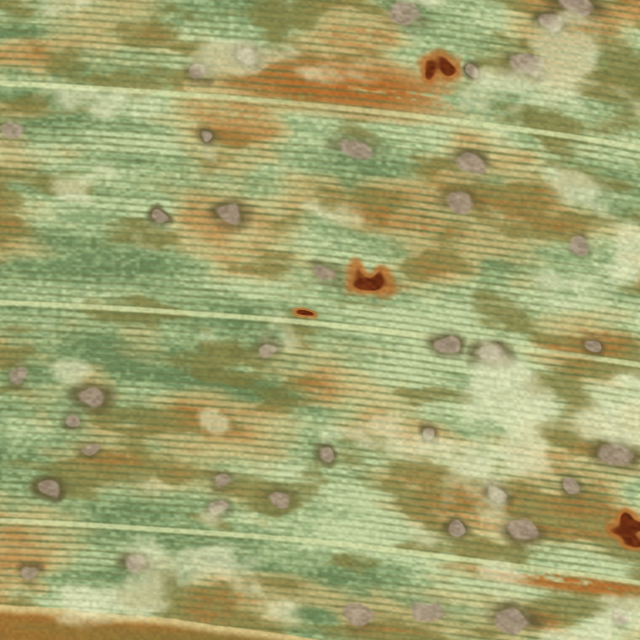
Give the GLSL for this texture, as a three.js fragment shader.

```glsl
varying vec2 vUv;

const vec3 PALE_GREEN = vec3(0.77, 0.83, 0.63);
const vec3 MID_GREEN = vec3(0.60, 0.69, 0.49);
const vec3 DEEP_GREEN = vec3(0.43, 0.53, 0.35);
const vec3 RIB_SHADE = vec3(0.40, 0.44, 0.25);
const vec3 VEIN_PALE = vec3(0.82, 0.85, 0.63);
const vec3 STRAW = vec3(0.82, 0.74, 0.50);
const vec3 OLIVE = vec3(0.50, 0.46, 0.23);
const vec3 RUST = vec3(0.70, 0.43, 0.19);
const vec3 DARK_RUST = vec3(0.36, 0.15, 0.06);
const vec3 SPOT_GREY = vec3(0.65, 0.58, 0.50);
const vec3 SPOT_RIM = vec3(0.36, 0.33, 0.20);

const float RIB_COUNT = 88.0;
const float VEIN_GAP = 0.3415;
const float VEIN_START = 0.187;
const float VEIN_WIDTH = 0.0042;
const float SPOT_CELLS = 8.0;
const float SPOT_CHANCE = 0.55;
const float SPOT_RADIUS = 0.021;
const float LESION_CELLS = 3.5;
const float LESION_CHANCE = 0.5;
const float LESION_RADIUS = 0.026;

vec2 hash2(vec2 p) {
  vec3 q = fract(p.xyx * vec3(0.1031, 0.1030, 0.0973));
  q += dot(q, q.yzx + 33.33);
  return fract((q.xx + q.yz) * q.zy);
}

float noise(vec2 p) {
  vec2 i = floor(p), f = fract(p);
  f = f * f * (3.0 - 2.0 * f);
  float low = mix(hash2(i).x, hash2(i + vec2(1.0, 0.0)).x, f.x);
  float high = mix(hash2(i + vec2(0.0, 1.0)).x, hash2(i + 1.0).x, f.x);
  return mix(low, high, f.y);
}

float fbm(vec2 p) {
  float sum = 0.0, weight = 0.533;
  for (int i = 0; i < 4; i++) {
    sum += weight * noise(p);
    p = p * 2.03 + 17.3;
    weight *= 0.5;
  }
  return sum;
}

// Distance to the nearest scattered blob, 1 at its rim
float scatter(vec2 p, float cells, float chance, float radius, float seed) {
  vec2 grid = p * cells, home = floor(grid);
  float nearest = 9.0;
  for (int y = -1; y <= 1; y++) {
    for (int x = -1; x <= 1; x++) {
      vec2 cell = home + vec2(x, y);
      vec2 place = hash2(cell + seed), shape = hash2(cell + seed + 71.0);
      vec2 offset = (grid - cell - place) / (radius * cells);
      offset.x /= mix(1.0, 1.6, shape.y);
      float size = mix(0.55, 1.0, shape.y);
      if (shape.x < chance) nearest = min(nearest, length(offset) / size);
    }
  }
  return nearest;
}

// Soft elliptical patch, 1 at the centre
float patchMask(vec2 p, vec2 centre, vec2 radii) {
  return 1.0 - smoothstep(0.2, 1.0, length((p - centre) / radii));
}

void main() {
  // Leaf space follows the sagging veins
  vec2 leaf = vUv + vec2(0.0, 0.04 * vUv.x + 0.06 * vUv.x * vUv.x);
  leaf.y += 0.004 * (noise(leaf * vec2(4.0, 3.0)) - 0.5);
  float grain = noise(leaf * vec2(130.0, 210.0));
  float streak = fbm(leaf * vec2(5.0, 38.0) + 5.0);

  // Green ground
  float tone = 0.55 * fbm(leaf * vec2(3.0, 8.0) + 40.0) + 0.45 * streak;
  tone += 0.18 * (grain - 0.5) + 0.08 * (vUv.x - 0.4);
  vec3 color = mix(DEEP_GREEN, MID_GREEN, smoothstep(0.26, 0.46, tone));
  color = mix(color, PALE_GREEN, smoothstep(0.42, 0.62, tone));

  // Straw, olive and rust stains
  float warm = fbm(leaf * vec2(5.5, 11.0) + 9.0) + 0.09 * smoothstep(0.5, 1.0, vUv.y);
  float stain = smoothstep(0.50, 0.68, warm + 0.12 * (streak - 0.5));
  color = mix(color, STRAW, 0.8 * stain);
  float dark = smoothstep(0.55, 0.72, fbm(leaf * vec2(9.0, 25.0) + 63.0) + 0.1 * stain);
  color = mix(color, OLIVE, 0.7 * dark);
  float scorch = patchMask(leaf, vec2(0.54, 0.905), vec2(0.28, 0.065));
  scorch = max(scorch, patchMask(leaf, vec2(0.89, 0.172), vec2(0.25, 0.022)));
  scorch = max(scorch, 0.55 * smoothstep(0.62, 0.78, warm));
  color = mix(color, RUST, scorch * smoothstep(0.28, 0.58, streak + 0.2 * (grain - 0.5)));

  // Fine broken ribs
  float rib = 0.5 + 0.5 * cos(6.28318 * RIB_COUNT * leaf.y + 1.5 * noise(leaf * vec2(14.0, 9.0)));
  float ribDepth = 0.2 + 0.45 * noise(leaf * vec2(9.0, 30.0) + 3.0) + 0.15 * stain;
  ribDepth *= 0.65 + 0.5 * noise(leaf * vec2(80.0, RIB_COUNT));
  color = mix(color, RIB_SHADE, rib * rib * ribDepth);

  // Main veins
  float veinOffset = abs(fract((leaf.y - VEIN_START) / VEIN_GAP + 0.5) - 0.5) * VEIN_GAP;
  float vein = 1.0 - smoothstep(0.4 * VEIN_WIDTH, 1.5 * VEIN_WIDTH, veinOffset);
  color = mix(color, VEIN_PALE, vein * (0.85 - 0.45 * scorch));

  // Grey spots with dark ragged halos
  vec2 wobble = vec2(noise(leaf * 45.0), noise(leaf * 45.0 + 31.0)) - 0.5;
  float spot = scatter(leaf + 0.012 * wobble, SPOT_CELLS, SPOT_CHANCE, SPOT_RADIUS, 12.0);
  float halo = (1.0 - smoothstep(0.8, 1.9, spot)) * smoothstep(0.2, 0.7, streak);
  color = mix(color, SPOT_RIM, 0.85 * halo);
  color = mix(color, SPOT_GREY + 0.12 * (grain - 0.5), 0.85 * (1.0 - smoothstep(0.65, 1.0, spot)));

  // Rust lesions with burnt cores
  float lesion = scatter(leaf + 0.03 * wobble, LESION_CELLS, LESION_CHANCE, LESION_RADIUS, 47.0);
  color = mix(color, RUST, 0.85 * (1.0 - smoothstep(0.8, 1.6, lesion)));
  color = mix(color, DARK_RUST + 0.15 * grain * RUST, 1.0 - smoothstep(0.5, 0.8, lesion));

  // Dry curled edge at the lower left
  float edge = 0.052 - 0.07 * vUv.x * vUv.x + 0.012 * (fbm(vec2(vUv.x * 12.0, 2.0)) - 0.5);
  float depth = edge - leaf.y;
  vec3 dry = mix(STRAW, mix(OLIVE, RUST, streak), smoothstep(0.004, 0.018, depth));
  color = mix(color, dry, smoothstep(-0.002, 0.002, depth));

  // Pale glints and surface grain
  float glint = smoothstep(0.62, 0.8, fbm(leaf * vec2(9.0, 14.0) + 88.0) + 0.1 * vUv.x);
  color = mix(color, vec3(0.90, 0.90, 0.74), 0.6 * glint);
  color *= 1.0 + 0.12 * (noise(leaf * vec2(190.0, 240.0) + 7.0) - 0.5);
  gl_FragColor = vec4(color, 1.0);
}
```
